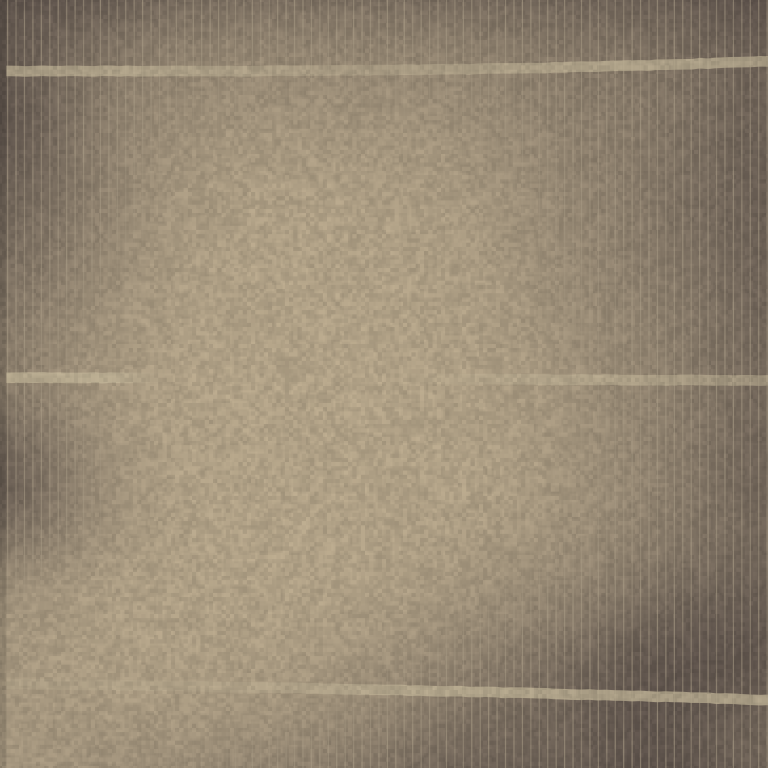
Write a WebGL 2 fragment shader that draws this texture.

```glsl
#version 300 es
precision highp float;

uniform vec2 u_resolution;
out vec4 fragColor;

float hash(vec2 p) {
    vec3 q = fract(vec3(p.xyx) * 0.1031);
    q += dot(q, q.yzx + 33.33);
    return fract((q.x + q.y) * q.z);
}

// Value noise; sharpness above 1 flattens it into square cells
float noise(vec2 p, float sharpness) {
    vec2 i = floor(p);
    vec2 f = clamp((p - i - 0.5) * sharpness + 0.5, 0.0, 1.0);
    f = f * f * (3.0 - 2.0 * f);
    return mix(mix(hash(i), hash(i + vec2(1, 0)), f.x),
               mix(hash(i + vec2(0, 1)), hash(i + vec2(1, 1)), f.x), f.y);
}

float blob(vec2 p, vec2 center, vec2 radius) {
    vec2 d = (p - center) / radius;
    return exp(-dot(d, d));
}

// Antialiased coverage of a stripe, from the distance to its middle
float stripe(float d, float width, float pixel) {
    float overlap = min(d + 0.5 * pixel, 0.5 * width) - max(d - 0.5 * pixel, -0.5 * width);
    return clamp(overlap / pixel, 0.0, 1.0);
}

// Soft stains gathered along the borders, deepest at the lower right
float stains(vec2 p) {
    float s = 0.60 * blob(p, vec2(-0.02, 0.76), vec2(0.18, 0.27));
    s += 0.58 * blob(p, vec2(-0.02, 0.37), vec2(0.15, 0.11));
    s += 0.55 * blob(p, vec2(1.05, 0.72), vec2(0.28, 0.32));
    s += 0.40 * blob(p, vec2(1.08, 0.30), vec2(0.24, 0.20));
    vec2 slanted = vec2(p.x, p.y - 0.18 * (p.x - 0.8));
    s += 0.52 * blob(slanted, vec2(0.80, 0.10), vec2(0.30, 0.15));
    s += 0.34 * exp(-p.y / 0.07) * smoothstep(-0.1, 0.7, p.x);
    s += 0.42 * exp((p.y - 1.0) / 0.09);
    s += 0.22 * smoothstep(0.2, 0.75, length(p - vec2(0.38, 0.43)));
    return s * (0.88 + 0.24 * noise(p * 7.0, 1.0));
}

void main() {
    vec2 uv = gl_FragCoord.xy / u_resolution;
    vec2 pixel = 1.0 / u_resolution;

    // Paper tone with a fine mosaic grain, two cells to each ruled column
    vec2 cell = uv * 182.0;
    float sharpness = max(1.0, u_resolution.x / 182.0);
    float grain = noise(cell, sharpness) + 0.5 * noise(cell * 0.5 + 40.0, sharpness) - 0.75;
    float dark = clamp(stains(uv), 0.0, 1.0);
    vec3 color = mix(vec3(0.69, 0.63, 0.525), vec3(0.33, 0.29, 0.27), dark);
    color *= 1.0 + 0.12 * grain;

    // 91 pale vertical rules, lost where the paper is bright
    float column = (fract(uv.x * 91.0 - 0.4) - 0.5) / 91.0;
    float rule = stripe(column, 0.0016, pixel.x);
    float ruleWear = 0.65 + 0.35 * noise(vec2(floor(uv.x * 91.0 - 0.4), uv.y * 30.0), 1.0);
    float ruleShow = smoothstep(0.08, 0.42, dark) * ruleWear;
    color = mix(color, vec3(0.67, 0.62, 0.53), 0.62 * rule * ruleShow);

    // Three bowed horizontal bands, each bleached away differently
    for (int i = 0; i < 3; i++) {
        float k = float(i) - 1.0;
        float x = uv.x;
        float bow = i == 2 ? 0.014 * x * x * x - 0.001 * x
                  : i == 1 ? -0.004 * x : -0.010 * x - 0.011 * x * x;
        float middle = 0.5085 + 0.399 * k + bow;
        float fray = (noise(vec2(x * 90.0, k * 9.0), 1.0) - 0.5) * 0.001;
        float band = stripe(uv.y - middle + fray, 0.0138, pixel.y);
        float strength = i == 2 ? 0.8 - 0.35 * blob(vec2(x, 0.0), vec2(0.45, 0.0), vec2(0.22, 1.0))
                       : i == 1 ? 0.85 * (1.0 - smoothstep(0.13, 0.22, x)) + 0.62 * smoothstep(0.48, 0.78, x)
                       : 0.25 + 0.6 * smoothstep(0.25, 0.6, x);
        strength *= smoothstep(0.007, 0.007 + 2.0 * pixel.x, x);
        vec3 bandColor = vec3(0.74, 0.69, 0.58) * (1.0 + 0.09 * grain - 0.07 * dark);
        color = mix(color, bandColor, band * strength);
    }

    // Shaded left margin
    color *= 1.0 - 0.13 * (1.0 - smoothstep(0.006, 0.010, uv.x));
    fragColor = vec4(clamp(color, 0.0, 1.0), 1.0);
}
```
